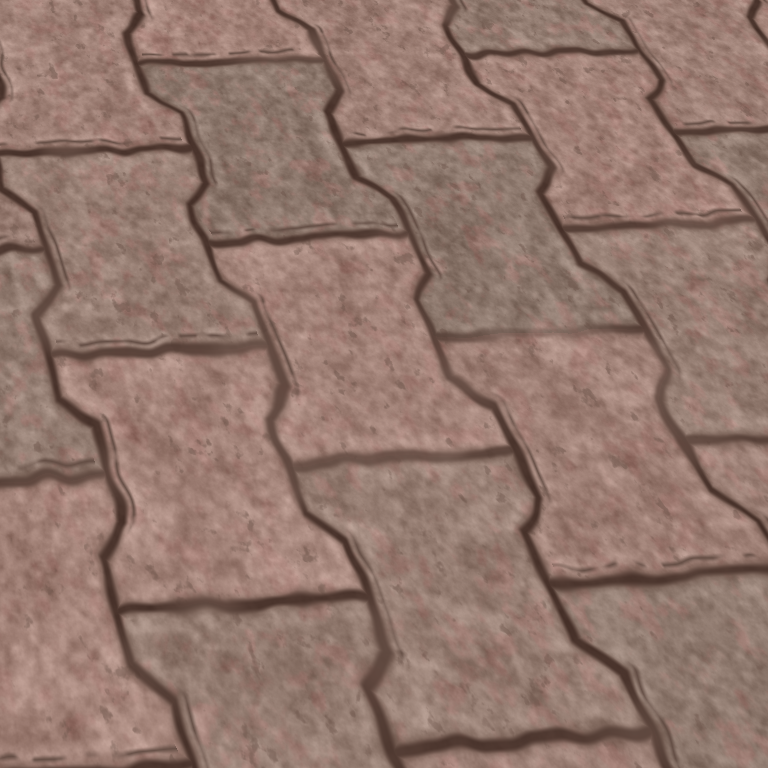
This texture is drawn by a Shadertoy shader. Its source:

```glsl
// Worn pink and grey interlocking pavers with dark zigzag joints, seen in perspective.

// Paver plane (column, row, 1) to canvas, measured from the top left
const mat3 PLANE_TO_CANVAS = mat3(
     0.216, -0.0049,  0.011,
     0.0595, 0.2001, -0.098,
    -0.022,  0.0868,  0.9835);

const float ROW_SCALE = 1.1;        // paver length relative to its width
const float ZIGZAG = 0.072;         // sideways swing of the long joints
const float BEND_START = 0.19;      // bend limits, from the middle of a paver
const float BEND_END = 0.31;
const float JOINT_HALF_WIDTH = 0.019;
const float JOINT_SOFTNESS = 0.013;
const float BEVEL_OFFSET = 0.056;   // second, thinner line beside a joint
const vec2  WORN_CENTRE = vec2(2.45, 1.55);
const vec2  WORN_RADIUS = vec2(0.55, 0.3);

const vec3 GREY_PAVER = vec3(0.555, 0.475, 0.430);
const vec3 PINK_PAVER = vec3(0.625, 0.502, 0.462);
const vec3 PINK_SPECK = vec3(0.620, 0.455, 0.425);
const vec3 SHADE = vec3(0.420, 0.325, 0.285);
const vec3 GROUT = vec3(0.275, 0.190, 0.160);

float hash(vec2 p) {
    vec3 q = fract(vec3(p.xyx) * 0.1031);
    q += dot(q, q.yzx + 33.33);
    return fract((q.x + q.y) * q.z);
}

float noise(vec2 p) {
    vec2 i = floor(p), f = fract(p);
    f = f * f * (3.0 - 2.0 * f);
    return mix(mix(hash(i), hash(i + vec2(1, 0)), f.x),
               mix(hash(i + vec2(0, 1)), hash(i + vec2(1, 1)), f.x), f.y);
}

float fbm(vec2 p) {
    float sum = 0.0, weight = 0.5;
    for (int i = 0; i < 4; i++) {
        sum += weight * noise(p);
        p = mat2(1.6, 1.2, -1.2, 1.6) * p + 17.3;
        weight *= 0.5;
    }
    return sum / 0.9375;
}

float segmentDistance(vec2 p, vec2 a, vec2 b) {
    vec2 ab = b - a;
    return length(p - a - ab * clamp(dot(p - a, ab) / dot(ab, ab), 0.0, 1.0));
}

// One folded half period of the zigzag; x is sideways, t runs 0 to 0.5
float zigzagDistance(float x, float t) {
    vec2 p = vec2(x, t * ROW_SCALE);
    vec2 bendA = vec2(ZIGZAG, BEND_START * ROW_SCALE);
    vec2 bendB = vec2(-ZIGZAG, BEND_END * ROW_SCALE);
    float d = segmentDistance(p, vec2(ZIGZAG, -0.1), bendA);
    d = min(d, segmentDistance(p, bendA, bendB));
    return min(d, segmentDistance(p, bendB, vec2(-ZIGZAG, 0.7)));
}

float line(float d, float halfWidth) {
    return 1.0 - smoothstep(halfWidth - JOINT_SOFTNESS, halfWidth + JOINT_SOFTNESS, abs(d));
}

void mainImage(out vec4 fragColor, in vec2 fragCoord) {
    vec2 canvas = fragCoord / iResolution.xy;
    vec3 plane = inverse(PLANE_TO_CANVAS) * vec3(canvas.x, 1.0 - canvas.y, 1.0);
    vec2 ground = plane.xy / plane.z;
    vec2 uv = ground + 0.035 * (vec2(noise(ground * 9.0), noise(ground * 9.0 + 40.0)) - 0.5);

    // Long joints: neighbours swing in opposite directions
    float k = floor(uv.x + 0.5);
    float swing = mod(k, 2.0) * 2.0 - 1.0;
    float t = abs(fract(uv.y) - 0.5);
    float x = (uv.x - k) * swing;
    float bend = ZIGZAG * (1.0 - 2.0 * clamp((t - BEND_START) / (BEND_END - BEND_START), 0.0, 1.0));
    float side = (x - bend) * swing;
    float longJoint = zigzagDistance(x, t) * (side < 0.0 ? -1.0 : 1.0);

    // Cross joints: every other column is shifted by half a paver
    float column = side < 0.0 ? k - 1.0 : k;
    float r = uv.y + 0.5 * (1.0 - mod(column, 2.0));
    float row = floor(r);
    float crossJoint = (fract(r + 0.5) - 0.5) * ROW_SCALE;
    float edge = min(abs(longJoint), abs(crossJoint));

    // Paver tint: pink and grey alternate, every fourth column out of step
    float odd = mod(row + (mod(column, 4.0) == 1.0 ? 1.0 : 0.0), 2.0);
    float variation = hash(vec2(column, row) + 50.0) - 0.5;
    float pinkness = clamp(0.85 - 0.65 * odd + 0.4 * variation, 0.0, 1.0);
    vec3 color = mix(GREY_PAVER, PINK_PAVER, pinkness) * (1.0 + 0.05 * variation);

    // Stone mottling, specks and pits
    float blotch = fbm(ground * 8.0 + 7.0);
    float grain = fbm(ground * vec2(24.0, 28.0));
    color = mix(color, PINK_SPECK, 0.55 * smoothstep(0.52, 0.75, fbm(ground * 13.0 + 90.0)));
    color += 0.16 * (blotch - 0.5) + 0.21 * (grain - 0.5);
    color = mix(color, SHADE, 0.5 * smoothstep(0.68, 0.82, fbm(ground * 17.0 + 31.0)));

    // Pale worn rims and soft shade around the joints
    float wear = 1.0 - 0.75 * exp(-dot((ground - WORN_CENTRE) / WORN_RADIUS, (ground - WORN_CENTRE) / WORN_RADIUS));
    color += 0.035 * wear * exp(-pow((edge - 0.075) / 0.03, 2.0));
    color = mix(color, SHADE, 0.65 * wear * (1.0 - smoothstep(0.012, 0.05, edge)));

    // Broken bevel lines, right of outward swings and above cross joints
    float broken = smoothstep(0.3, 0.6, noise(ground * 15.0 + 60.0)) * wear;
    float outward = smoothstep(0.0, ZIGZAG, bend * swing);
    float bevel = line(longJoint - BEVEL_OFFSET, 0.008) * outward;
    float crossBevel = line(crossJoint + BEVEL_OFFSET, 0.008) * step(0.05, abs(longJoint));
    crossBevel *= step(0.45, hash(vec2(column, floor(r + 0.5)) + 11.0));
    color = mix(color, SHADE * 0.9, max(bevel * (0.5 + 0.5 * broken), crossBevel * broken));

    // Dark grout of uneven width and strength
    float width = JOINT_HALF_WIDTH * (0.7 + 0.6 * noise(ground * 6.0 + 20.0));
    float strength = mix(0.5, 1.0, smoothstep(0.2, 0.55, noise(ground * 3.0 + 5.0))) * wear;
    float crossStrength = mix(0.65, 1.0, hash(vec2(column, floor(r + 0.5)) + 3.0));
    float grout = max(line(longJoint, width), line(crossJoint, width) * crossStrength);
    color = mix(color, GROUT, grout * strength * (0.8 + 0.3 * grain));

    fragColor = vec4(clamp(color, 0.0, 1.0), 1.0);
}
```
